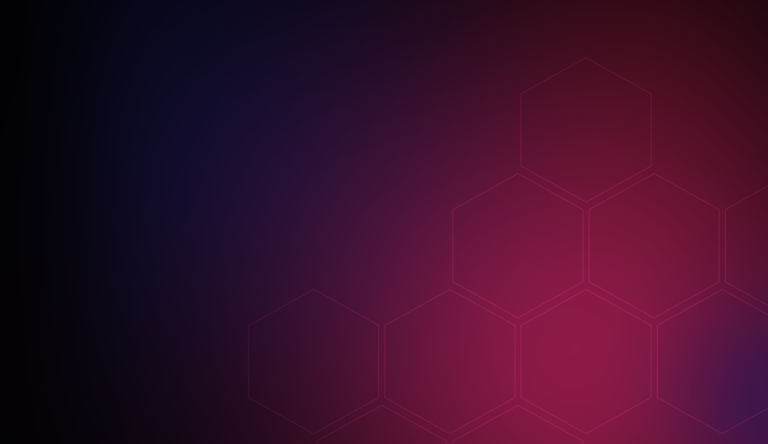
Give the GLSL for this background, as a Shadertoy shader.

```glsl
// Dark navy to crimson gradient with a cluster of thin outlined hexagons.

#define HEX_SPACING   vec2(0.3067, 0.2608)  // column and row pitch
#define HEX_HALF_W    0.1464                // centre to vertical side
#define HEX_SQUASH    1.04                  // flattens the cells slightly
#define HEX_TOP       vec2(1.320, 0.7074)   // centre of the topmost cell
#define LINE_HALF_W   0.0012
#define GLOW_CENTRE   vec2(1.329, 0.193)
#define GLOW_RADIUS   0.66

const vec3 CRIMSON = vec3(0.550, 0.095, 0.250);
const vec3 NAVY    = vec3(0.018, 0.035, 0.140);
const vec3 EMBER   = vec3(0.080, 0.012, 0.010);
const vec3 VIOLET  = vec3(0.180, 0.085, 0.335);
const vec3 PINK    = vec3(0.780, 0.150, 0.430);

// Soft round falloff: 1 at the centre, 1/e at the radius.
float glow(vec2 p, vec2 centre, float radius) {
    vec2 d = (p - centre) / radius;
    return exp(-dot(d, d));
}

// Signed distance to a hexagon with its points up and down.
float hexagon(vec2 p, float halfWidth) {
    p = abs(p);
    return max(p.x, dot(p, vec2(0.5, 0.8660))) - halfWidth;
}

// Overlapping coloured lights.
vec3 backdrop(vec2 p) {
    float leftShade = smoothstep(-0.05, 0.36, p.x);
    vec3 col = vec3(0.004, 0.006, 0.016);
    col += CRIMSON * glow(p, GLOW_CENTRE, GLOW_RADIUS);
    col += NAVY * leftShade * glow(p, vec2(0.54, 0.64), 0.54);
    col += EMBER * glow(p, vec2(1.44, 0.91), 0.38);
    return mix(col, VIOLET, 0.7 * glow(p, vec2(1.745, 0.10), 0.23));
}

// Coverage of all cell outlines; each row has its own start and length.
float honeycomb(vec2 p, float pixel) {
    vec4 firstColumn = vec4(0.0, -0.5, -2.0, -1.5);
    ivec4 cellCount = ivec4(1, 3, 4, 2);
    float nearest = 1.0;
    for (int row = 0; row < 4; row++) {
        for (int i = 0; i < cellCount[row]; i++) {
            vec2 cell = vec2(firstColumn[row] + float(i), -float(row));
            vec2 q = p - HEX_TOP - cell * HEX_SPACING;
            q.y *= HEX_SQUASH;
            nearest = min(nearest, abs(hexagon(q, HEX_HALF_W)));
        }
    }
    return clamp(0.5 + (LINE_HALF_W - nearest) / pixel, 0.0, 1.0);
}

void mainImage(out vec4 fragColor, in vec2 fragCoord) {
    vec2 p = fragCoord / iResolution.y;
    vec3 col = backdrop(p);

    // Outlines brighten towards the crimson light.
    float strength = 0.12 + 0.36 * glow(p, vec2(1.30, 0.26), 0.45);
    col = mix(col, PINK, strength * honeycomb(p, 1.0 / iResolution.y));

    fragColor = vec4(col, 1.0);
}
```
